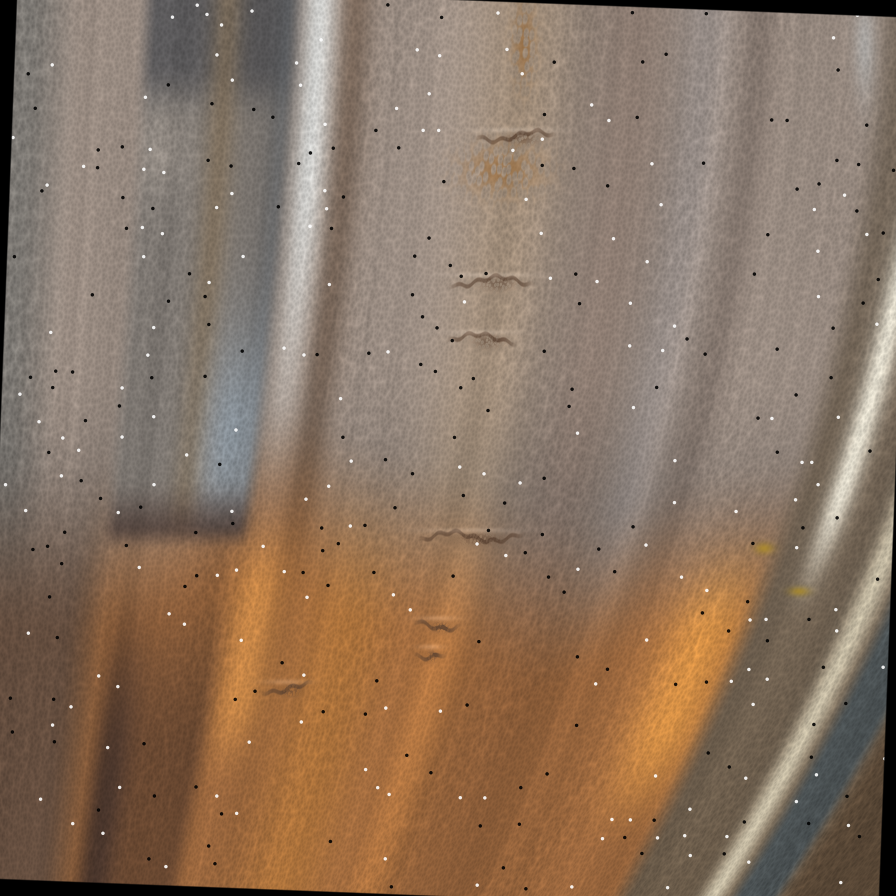
Write a Shadertoy shader that draws this texture.

```glsl
vec2 hash2(vec2 p) {
    vec2 q = vec2(dot(p, vec2(127.1, 311.7)), dot(p, vec2(269.5, 183.3)));
    return fract(sin(q) * 43758.55);
}

// Distance to the nearest scattered cell point
float cellular(vec2 p) {
    float nearest = 2.0;
    for (int j = -1; j <= 1; j++)
        for (int i = -1; i <= 1; i++) {
            vec2 cell = floor(p) + vec2(i, j);
            nearest = min(nearest, length(cell + hash2(cell) - p));
        }
    return nearest;
}

// Layered sines across the grain, slowly drifting along it
float streaks(float s, float d) {
    float sum = 0.0, freq = 38.0, amp = 0.5;
    for (int i = 0; i < 6; i++) {
        sum += amp * sin(s * freq + 1.7 * sin(s * freq * 0.43 + d * 2.0) + float(i) * 2.4);
        freq *= 1.83;
        amp *= 0.76;
    }
    return sum;
}

float band(float x, float a, float b, float soft) {
    return smoothstep(a - soft, a + soft, x) * (1.0 - smoothstep(b - soft, b + soft, x));
}

float glow(float x, float center, float width) {
    float q = (x - center) / width;
    return exp(-q * q);
}

float spot(vec2 p, vec2 center, vec2 size) {
    vec2 q = (p - center) / size;
    return exp(-dot(q, q));
}

// Grey plate, tinted by position across the grain
vec3 coolMetal(float s, float d) {
    vec3 c = vec3(0.62, 0.565, 0.525);
    c = mix(c, vec3(0.49, 0.475, 0.455), 1.0 - smoothstep(0.03, 0.10, s));
    c = mix(c, vec3(0.47, 0.39, 0.33), 0.8 * glow(s, 0.395, 0.022));
    c = mix(c, vec3(0.64, 0.55, 0.45), 0.6 * glow(s, 0.59, 0.06));
    c = mix(c, vec3(0.49, 0.42, 0.38), 0.6 * glow(s, 0.71, 0.05));
    c = mix(c, vec3(0.61, 0.58, 0.57), 0.6 * glow(s, 0.79, 0.03));
    c = mix(c, vec3(0.45, 0.40, 0.37), 0.6 * glow(s, 0.85, 0.025));
    c = mix(c, vec3(0.80, 0.80, 0.79), glow(s, 0.357, 0.02) * (1.0 - smoothstep(0.15, 0.6, d)));
    return c * (1.0 - 0.12 * smoothstep(0.4, 0.6, d));
}

// Amber reflection in the lower half
vec3 warmMetal(float s, float d) {
    vec3 c = vec3(0.60, 0.40, 0.24);
    c = mix(c, vec3(0.80, 0.54, 0.28), 0.85 * glow(s, 0.36, 0.035) * band(d, 0.61, 0.83, 0.06));
    c = mix(c, vec3(0.77, 0.51, 0.25), 0.7 * glow(s, 0.48, 0.06));
    c = mix(c, vec3(0.76, 0.50, 0.27), 0.7 * glow(s, 0.61, 0.035));
    c = mix(c, vec3(0.51, 0.34, 0.21), 0.6 * glow(s, 0.73, 0.06));
    c = mix(c, vec3(0.86, 0.58, 0.28), glow(s, 0.94, 0.05) * band(d, 0.63, 0.88, 0.08));
    c = mix(c, vec3(0.40, 0.31, 0.25), 1.0 - smoothstep(0.12, 0.19, s));
    float shade = band(s, 0.18, 0.325, 0.015) * smoothstep(0.58, 0.85, d);
    c = mix(c, vec3(0.36, 0.25, 0.18), 0.75 * shade);
    return mix(c, vec3(0.25, 0.19, 0.17), 0.7 * glow(s, 0.205, 0.025) * smoothstep(0.62, 0.9, d));
}

void mainImage(out vec4 fragColor, in vec2 fragCoord) {
    vec2 uv = fragCoord / iResolution.xy;
    float px = 1.0 / iResolution.y;
    float d = 1.0 - uv.y;
    float s = (uv.x + 0.05 * d) / (1.0 - 0.25 * d * d); // bent grain coordinate

    float warmth = smoothstep(0.5, 0.72, d + 0.06 * (glow(s, 0.36, 0.1) - glow(s, 0.74, 0.12)));
    vec3 col = mix(coolMetal(s, d), warmMetal(s, d), warmth);

    // Dark reflected panel with a blue sheen and a sharp lower end
    float panel = band(s, 0.165, 0.333, 0.012) * (1.0 - smoothstep(0.585, 0.617, d));
    vec3 panelCol = mix(vec3(0.48, 0.46, 0.44), vec3(0.32, 0.32, 0.33), 1.0 - smoothstep(0.07, 0.14, d));
    panelCol = mix(panelCol, vec3(0.60, 0.57, 0.54), 0.7 * spot(vec2(s, d), vec2(0.19, 0.17), vec2(0.035, 0.05)));
    panelCol = mix(panelCol, vec3(0.47, 0.40, 0.31), 0.7 * glow(s, 0.255, 0.018));
    panelCol = mix(panelCol, vec3(0.36, 0.38, 0.40), 0.6 * glow(s, 0.325, 0.016));
    panelCol = mix(panelCol, vec3(0.60, 0.67, 0.73), 0.75 * spot(vec2(s, d), vec2(0.30, 0.49), vec2(0.035, 0.12)));
    panelCol = mix(panelCol, vec3(0.28, 0.22, 0.20), 0.85 * smoothstep(0.53, 0.60, d));
    col = mix(col, panelCol, 0.9 * panel);

    // Curved rim on the right
    float rim = smoothstep(0.97, 1.01, s);
    col = mix(col, mix(vec3(0.48, 0.43, 0.38), vec3(0.42, 0.36, 0.29), d), rim);
    col = mix(col, vec3(0.88, 0.86, 0.80), 0.95 * glow(s, 1.046, 0.017) * band(d, 0.25, 0.62, 0.08));
    col = mix(col, vec3(0.85, 0.81, 0.71), 0.9 * glow(s, 1.128, 0.018));
    col = mix(col, vec3(0.27, 0.31, 0.33), 0.85 * band(s, 1.16, 1.225, 0.012));
    col = mix(col, vec3(0.36, 0.29, 0.22), smoothstep(1.22, 1.25, s));
    col = mix(col, vec3(0.74, 0.75, 0.75), 0.6 * spot(uv, vec2(0.965, 0.95), vec2(0.012, 0.06)));

    // Brushed streaks and elongated pits
    col *= 1.0 + 0.055 * streaks(s, d);
    float pits = cellular(vec2(s * 150.0, d * 75.0));
    float fine = cellular(vec2(s * 260.0, d * 190.0) + 31.0);
    float rough = 0.6 + 0.4 * sin(s * 31.0 + 2.0 * sin(d * 7.0));
    rough += 0.7 * (1.0 - smoothstep(0.03, 0.09, s)) + 0.6 * smoothstep(1.15, 1.18, s);
    col *= 1.0 + 0.16 * rough * (pits - 0.5) + 0.16 * (fine - 0.5);

    // Cracks: centre and half width, with a stain beneath each
    vec3 cracks[7] = vec3[7](vec3(0.575, 0.848, 0.040), vec3(0.548, 0.686, 0.042),
        vec3(0.538, 0.622, 0.034), vec3(0.525, 0.401, 0.055), vec3(0.488, 0.303, 0.022),
        vec3(0.480, 0.271, 0.014), vec3(0.320, 0.232, 0.024));
    for (int i = 0; i < 7; i++) {
        vec2 q = uv - cracks[i].xy;
        float w = cracks[i].z;
        float bend = 0.005 * sin(q.x * 70.0 + float(i)) + 0.002 * sin(q.x * 310.0);
        float line = (1.0 - smoothstep(0.001, 0.0025 + px, abs(q.y - bend))) * band(q.x, -w, w, 0.008);
        float chip = spot(q, vec2(0.2 * w, -0.003), vec2(0.45 * w, 0.007)) * smoothstep(0.25, 0.7, fine + 0.2 * pits);
        col = mix(col, vec3(0.33, 0.24, 0.18), min(0.55 * line + 0.55 * chip, 0.8));
        col += 0.10 * spot(q, vec2(0.0, 0.007), vec2(w, 0.003));
    }
    float rust = spot(uv, vec2(0.56, 0.81), vec2(0.04, 0.025)) + spot(uv, vec2(0.585, 0.95), vec2(0.012, 0.04));
    col = mix(col, vec3(0.58, 0.38, 0.17), 0.6 * rust * smoothstep(0.3, 0.6, pits));
    float paint = spot(uv, vec2(0.853, 0.388), vec2(0.010, 0.006)) + spot(uv, vec2(0.892, 0.34), vec2(0.011, 0.005));
    col = mix(col, vec3(0.68, 0.55, 0.15), 0.75 * paint);

    // Scattered black and white grains
    vec2 cell = floor(uv * 40.0);
    vec2 grain = (cell + 0.1 + 0.8 * hash2(cell + 7.0)) / 40.0;
    vec2 pick = hash2(cell + 91.0);
    float dot1 = 1.0 - smoothstep(0.0012, 0.0015 + px, length(uv - grain));
    col = mix(col, vec3(step(0.5, pick.y)), 0.9 * dot1 * step(pick.x, 0.24));

    // Tilted plate on black
    vec2 p = mat2(0.99925, 0.0388, -0.0388, 0.99925) * (uv - 0.5);
    float edge = max(abs(p.x), abs(p.y)) - 0.5;
    col *= 1.0 - smoothstep(-px, px, edge);
    fragColor = vec4(clamp(col, 0.0, 1.0), 1.0);
}
```
